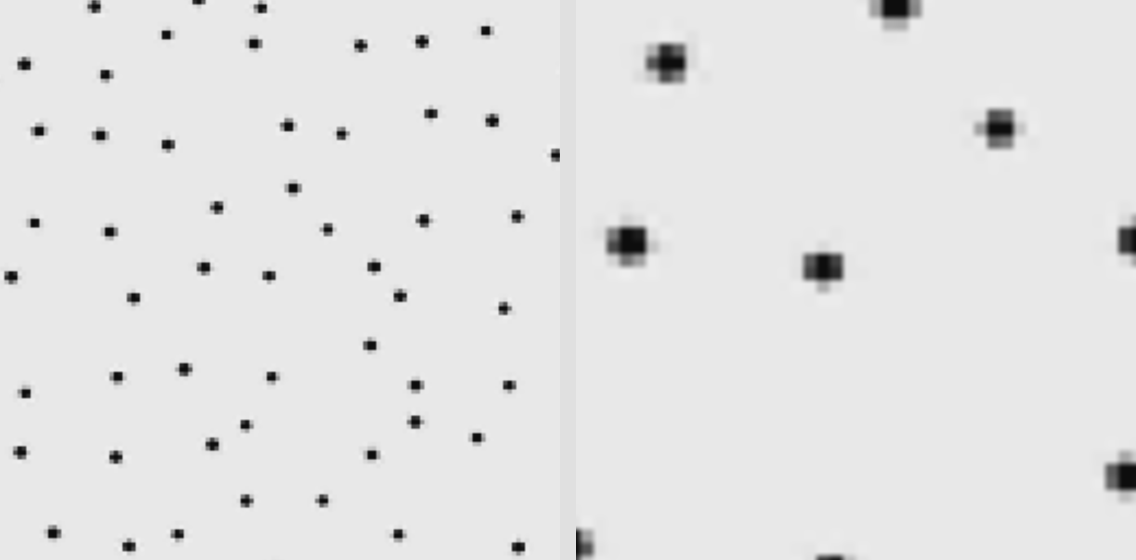
Left: the whole. Right: its middle third, enlarged.
Write a Shadertoy shader that draws this pattern.

```glsl
// Small soft black dots, coarsely rasterised, scattered evenly over pale grey.

const float RASTER = 128.0;      // raster squares per canvas height
const float DOT_CELLS = 7.25;    // scatter cells per canvas height
const float JITTER = 0.72;       // how far dots stray within their cell
const vec3 PAPER = vec3(0.91);
const vec3 INK = vec3(0.05);

// Sine-free hashes
float hash12(vec2 p) {
    vec3 q = fract(p.xyx * 0.1031);
    q += dot(q, q.yzx + 33.33);
    return fract((q.x + q.y) * q.z);
}

vec2 hash22(vec2 p) {
    return vec2(hash12(p + 17.3), hash12(p.yx + 71.9));
}

// x: distance to the nearest dot in raster squares, y: its random value
vec2 nearestDot(vec2 uv, float cells, float jitter) {
    vec2 p = uv * cells;
    vec2 home = floor(p);
    vec2 nearest = vec2(1e3, 0.0);
    for (int j = -1; j <= 1; j++) {
        for (int i = -1; i <= 1; i++) {
            vec2 cell = home + vec2(i, j);
            vec2 centre = cell + 0.5 + jitter * (hash22(cell + 5.0) - 0.5);
            vec2 offset = (p - centre) * RASTER / cells;
            float d = length(offset * vec2(0.93, 1.03));
            if (d < nearest.x) nearest = vec2(d, hash12(cell + 43.0));
        }
    }
    return nearest;
}

// Colour of one raster square: dark core, grey rim and faint speckled halo
vec3 squareColour(vec2 square) {
    vec2 dotInfo = nearestDot((square + 0.5) / RASTER, DOT_CELLS, JITTER);
    float size = mix(-0.1, 0.12, dotInfo.y);
    float ink = 1.0 - smoothstep(0.75, 1.85, dotInfo.x - size);
    float halo = (1.0 - smoothstep(2.2, 3.6, dotInfo.x)) * (1.0 - ink);
    float speckle = (hash12(square + 9.0) - 0.6) * 0.1;
    float strength = mix(0.35, 1.0, fract(dotInfo.y * 7.0));
    return mix(PAPER, INK, ink) + halo * speckle * strength;
}

// Blends neighbouring squares so that their edges stay soft
vec3 softRaster(vec2 uv) {
    vec2 p = uv * RASTER - 0.5;
    vec2 square = floor(p);
    vec2 blend = smoothstep(0.15, 0.85, p - square);
    vec3 lower = mix(squareColour(square), squareColour(square + vec2(1, 0)), blend.x);
    vec3 upper = mix(squareColour(square + vec2(0, 1)), squareColour(square + 1.0), blend.x);
    return mix(lower, upper, blend.y);
}

void mainImage(out vec4 fragColor, in vec2 fragCoord) {
    vec2 uv = fragCoord / iResolution.y;
    fragColor = vec4(softRaster(uv), 1.0);
}
```
